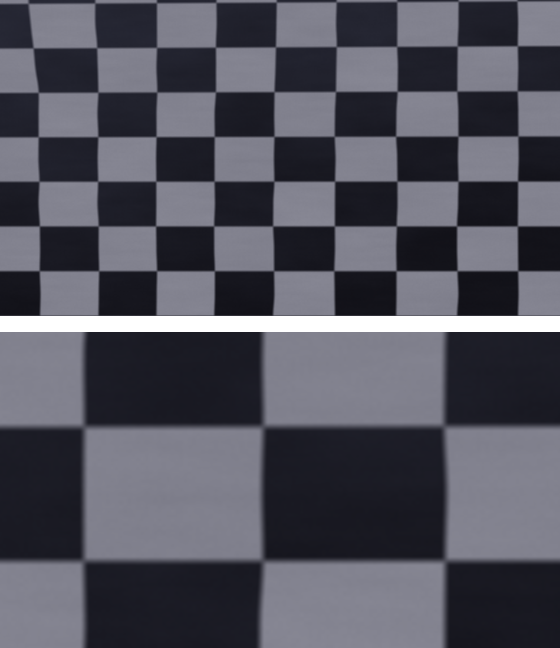
Top: the whole. Bottom: its middle third, enlarged.
A Shadertoy shader for this pattern:

```glsl
const float PI = 3.14159265;
const vec2 CELL = vec2(0.1896, 0.1417);
const vec3 LIGHT = vec3(0.51, 0.51, 0.56);
const vec3 DARK_DEEP = vec3(0.073, 0.072, 0.099);
const vec3 DARK_FADED = vec3(0.15, 0.155, 0.205);

float hash(vec2 p) {
    return fract(sin(dot(p, vec2(127.1, 311.7))) * 43758.5453);
}

float valueNoise(vec2 p) {
    vec2 i = floor(p), f = fract(p);
    f = f * f * (3.0 - 2.0 * f);
    float low = mix(hash(i), hash(i + vec2(1, 0)), f.x);
    float high = mix(hash(i + vec2(0, 1)), hash(i + vec2(1, 1)), f.x);
    return mix(low, high, f.y);
}

float fbm(vec2 p) {
    float sum = 0.0, amp = 0.5;
    for (int i = 0; i < 4; i++) {
        sum += amp * valueNoise(p);
        p = p * 2.03 + 7.1;
        amp *= 0.5;
    }
    return sum;
}

// Offset of the hanging cloth from a straight grid
vec2 clothShift(vec2 p) {
    float bump = (p.x - 0.84) / 0.38;
    float sag = -0.015 * exp(-bump * bump) * (1.0 - 0.55 * smoothstep(0.5, 1.0, p.y));
    float edge = exp(-p.x / 0.18);
    float curl = edge * (0.012 * (1.0 - smoothstep(0.0, 0.5, p.y))
                       - 0.05 * smoothstep(0.65, 1.0, p.y));
    float wobble = 0.005 * (valueNoise(p * vec2(7.0, 14.0)) - 0.5);
    float tilt = 0.005 * (p.x - 0.9) * smoothstep(0.3, 1.0, p.y);
    return vec2(sag + curl + wobble, tilt);
}

// Signed distance to the nearest line, alternating sign per cell
vec2 alternatingDistance(vec2 grid) {
    return asin(sin(PI * grid)) / PI;
}

float checker(vec2 grid, vec2 cell, float blur) {
    vec2 side = clamp(alternatingDistance(grid) * cell / blur, -1.0, 1.0);
    side *= 1.5 - 0.5 * side * side;
    return 0.5 + 0.5 * side.x * side.y;
}

vec3 darkInk(vec2 p, vec2 id) {
    float fade = 0.85 * p.y + 0.22 * (0.9 - p.x);
    fade += 0.16 * (hash(id) - 0.5) + 0.45 * (fbm(p * vec2(5.0, 9.0)) - 0.47);
    return mix(DARK_DEEP, DARK_FADED, clamp(fade, 0.0, 1.1));
}

vec3 lightCloth(vec2 p, vec2 id) {
    float shade = 0.035 * (fbm(p * vec2(4.0, 7.0)) - 0.47);
    shade += 0.012 * (hash(id + 31.0) - 0.5);
    return LIGHT + shade;
}

void mainImage(out vec4 fragColor, in vec2 fragCoord) {
    vec2 p = fragCoord / iResolution.y;
    vec2 grid = (p - clothShift(p) - vec2(0.1227, 0.0)) / CELL + vec2(1.0, 0.0);
    vec2 id = floor(grid);

    // Soft printed squares
    float blur = max(0.0055, 1.0 / iResolution.y);
    float ink = checker(grid, CELL, blur);
    vec3 color = mix(lightCloth(p, id), darkInk(p, id), ink);

    // Faint horizontal creases and weave grain
    float crease = fbm(p * vec2(9.0, 55.0)) - 0.47;
    float grain = valueNoise(p * 220.0) - 0.5;
    color += (0.022 * crease + 0.008 * grain) * mix(1.0, 0.6, ink);

    fragColor = vec4(color, 1.0);
}
```
